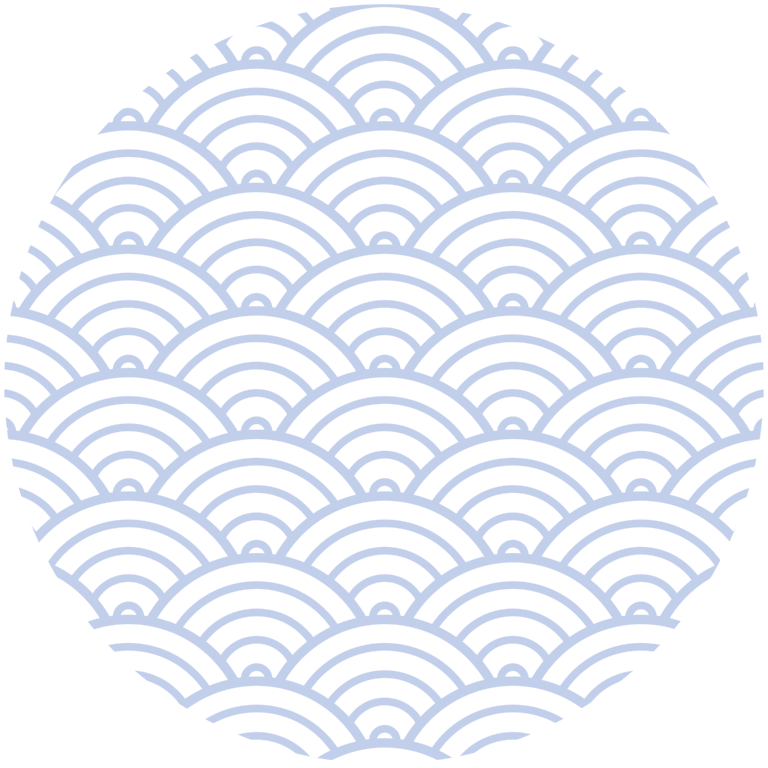
Give the GLSL for this pattern, as a Shadertoy shader.

```glsl
// Seigaiha waves: staggered rows of concentric arcs clipped to a round medallion.
// Rows are painted from back to front, so each lower row of opaque scales
// covers the feet of the row above it.

const float ROW_STEP = 0.08035;
const float COLUMN_STEP = 0.3337;
const float RING_STEP = 0.0356;
const float INNER_RADIUS = 0.0156;
const float RIM_RADIUS = INNER_RADIUS + 4.0 * RING_STEP;
const float RIM_HALF_WIDTH = 0.0061;

// Coverage of the region where the signed distance is negative
float coverage(float dist, float pixel) {
    return clamp(0.5 - dist / pixel, 0.0, 1.0);
}

// Lines within one scale: four thin rings and a heavier rim
float scaleLines(float radius, float pixel) {
    float ring = clamp(round((radius - INNER_RADIUS) / RING_STEP), 0.0, 3.0);
    float thin = abs(radius - INNER_RADIUS - ring * RING_STEP) - 0.005;
    float rim = RIM_RADIUS - RIM_HALF_WIDTH - radius;
    return coverage(min(thin, rim), pixel);
}

// Overlapping rows, each shifted by half a column from the next
float waveInk(vec2 p, float pixel) {
    float ink = 0.0;
    float nearestRow = floor(p.y / ROW_STEP);
    for (int i = 1; i >= -3; i--) {
        float row = nearestRow + float(i);
        float shift = 0.5 * mod(row, 2.0);
        float column = round(p.x / COLUMN_STEP - shift) + shift;
        float radius = length(p - vec2(column * COLUMN_STEP, row * ROW_STEP));
        float inside = coverage(radius - RIM_RADIUS - RIM_HALF_WIDTH, pixel);
        ink = mix(ink, scaleLines(radius, pixel), inside);
    }
    return ink;
}

void mainImage(out vec4 fragColor, in vec2 fragCoord) {
    float size = min(iResolution.x, iResolution.y);
    vec2 p = (fragCoord - 0.5 * iResolution.xy) / size;
    float pixel = 1.3 / size;

    // Waves inside the round medallion, white outside
    float ink = waveInk(p - vec2(0.001, -0.1432), pixel);
    ink *= coverage(length(p) - 0.4945, pixel);

    fragColor = vec4(mix(vec3(1.0), vec3(0.76, 0.81, 0.92), ink), 1.0);
}
```
